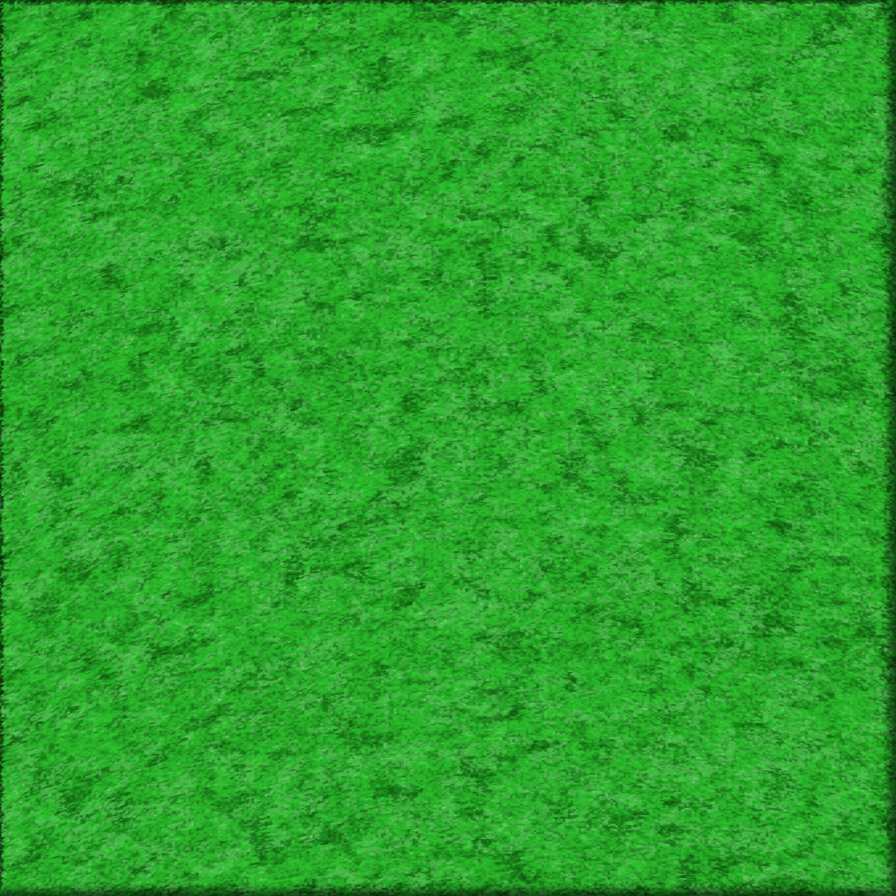
This texture is drawn by a WebGL 2 fragment shader. Its source:

```glsl
#version 300 es
precision highp float;
precision highp int;
// Draws a mown lawn: short windswept blades, small dark tufts, pale flecks and a shaded rim.

uniform vec2 u_resolution;
out vec4 fragColor;

// Colour
const vec3 SHADE_HUE = vec3(0.195, 1.0, 0.195);
const vec3 LIGHT_HUE = vec3(0.228, 1.0, 0.228);
const vec3 PALE_TINT = vec3(0.110, 0.020, 0.115);
const vec3 FLECK_TINT = vec3(0.13, 0.05, 0.13);
const float BASE_TONE = 0.668;
const float HIGHLIGHT_GAIN = 0.55;

// Feature frequencies, in cells per canvas
const vec2 PATCH_FREQ = vec2(17.0, 21.0);
const vec2 CLUMP_FREQ = vec2(56.0, 70.0);
const vec2 TUFT_FREQ = vec2(52.0, 66.0);
const vec2 BLADE_FREQ = vec2(140.0, 300.0);
const vec2 GRAIN_FREQ = vec2(340.0, 470.0);
const vec2 FRAY_FREQ = vec2(110.0, 430.0);

// Contrast of each layer
const float PATCH_GAIN = 0.03;
const float CLUMP_GAIN = 0.12;
const float TUFT_GAIN = 0.14;
const float BLADE_GAIN = 0.19;
const float GRAIN_GAIN = 0.24;

// Blade direction and raggedness
const float LEFT_SLOPE = 0.30;
const float SLOPE_CHANGE = 0.24;
const vec2 RAGGED_LENGTH = vec2(0.020, 0.004);

// Rim widths: left and bottom, then right and top
const vec2 RIM_LOW = vec2(0.006, 0.017);
const vec2 RIM_HIGH = vec2(0.019, 0.007);
const float RIM_TONE = 0.42;

float hash(ivec2 cell, uint seed) {
    uvec2 c = uvec2(cell);
    uint h = c.x * 1597u + c.y * 51749u + seed * 7919u;
    h = h * 747796u + 28913u;
    h = (h ^ (h >> 15)) * 73244u + c.y;
    h = (h ^ (h >> 13)) * 26699u + c.x;
    h ^= h >> 16;
    return float(h & 65535u) / 65535.0;
}

float valueNoise(vec2 p, uint seed) {
    ivec2 cell = ivec2(floor(p));
    vec2 f = fract(p);
    f = f * f * (3.0 - 2.0 * f);
    float low = mix(hash(cell, seed), hash(cell + ivec2(1, 0), seed), f.x);
    float high = mix(hash(cell + ivec2(0, 1), seed), hash(cell + ivec2(1, 1), seed), f.x);
    return mix(low, high, f.y);
}

// Bends the horizontal rows so that blades rise at the left and level off
vec2 combRows(vec2 p) {
    p.y -= LEFT_SLOPE * p.x - SLOPE_CHANGE * p.x * p.x;
    return p + 2.0;
}

// Darkens toward the borders, with a blade-ragged outline
float rimShade(vec2 uv, float ragged) {
    vec2 wobble = vec2(0.006, 0.004) * (ragged - 0.4);
    vec2 low = smoothstep(vec2(0.0), RIM_LOW, uv + wobble);
    vec2 high = smoothstep(vec2(0.0), RIM_HIGH, 1.0 - uv + wobble);
    return mix(RIM_TONE, 1.0, min(min(low.x, low.y), min(high.x, high.y)));
}

void main() {
    vec2 uv = gl_FragCoord.xy / u_resolution;
    vec2 rows = combRows(uv);

    // Fine layers
    float blade = valueNoise(rows * BLADE_FREQ, 1u);
    float grain = valueNoise(rows * GRAIN_FREQ, 2u);

    // Coarse layers, frayed sideways along the blades
    float fray = valueNoise(rows * FRAY_FREQ, 3u) - 0.5;
    vec2 frayed = rows + RAGGED_LENGTH * fray;
    float patches = valueNoise(frayed * PATCH_FREQ, 4u);
    float clump = valueNoise(frayed * CLUMP_FREQ, 5u);
    float tuft = smoothstep(0.62, 0.92, valueNoise(frayed * TUFT_FREQ, 6u));

    // Brightness, compressed in the highlights
    float detail = PATCH_GAIN * (patches - 0.5) + CLUMP_GAIN * (clump - 0.5)
                 + BLADE_GAIN * (blade - 0.5) + GRAIN_GAIN * (grain - 0.5)
                 - TUFT_GAIN * tuft;
    float tone = BASE_TONE + detail * (detail > 0.0 ? HIGHLIGHT_GAIN : 1.0);

    // Faded blades and small bright tips
    float fade = 0.5 * valueNoise(frayed * vec2(58.0, 74.0), 7u)
               + 0.5 * valueNoise(rows * vec2(220.0, 360.0), 8u);
    float pale = smoothstep(0.47, 0.67, fade) * smoothstep(0.50, 0.64, tone);
    float fleck = smoothstep(0.80, 0.97, valueNoise(rows * vec2(270.0, 350.0), 9u));
    fleck *= smoothstep(0.42, 0.68, fade);

    vec3 hue = mix(SHADE_HUE, LIGHT_HUE, smoothstep(0.48, 0.70, tone));
    vec3 color = hue * tone + PALE_TINT * pale + FLECK_TINT * fleck;
    fragColor = vec4(color * rimShade(uv, grain), 1.0);
}
```
